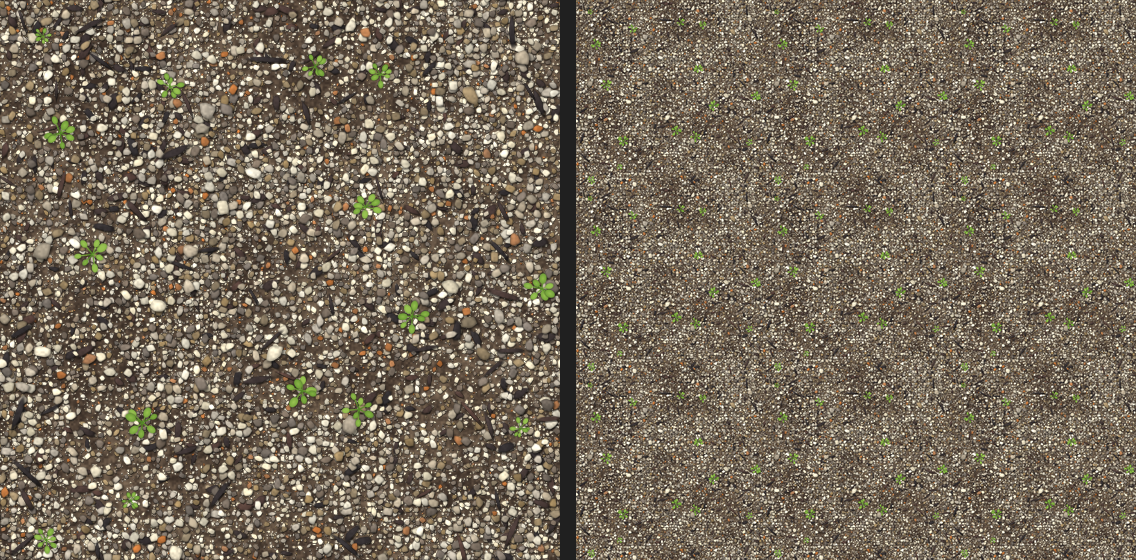
Left, the tile; right, the same tile 3 across and 3 down.
A WebGL 1 fragment shader for this texture:

```glsl
precision highp float;
// Damp dark soil strewn with angular gravel, bark chips, twigs and tiny seedlings.
// Each layer scatters rounded random polygons on a wrapping grid, from grit up to
// large stones; wrapped noise varies the soil, the gravel density and the grain.
uniform vec2 u_resolution;

const float TAU = 6.2831853;
const vec3 SOIL_DARK = vec3(0.25, 0.20, 0.165);
const vec3 SOIL_LIGHT = vec3(0.44, 0.37, 0.30);
const vec3 CREAM = vec3(0.93, 0.88, 0.75);
const vec3 TAN = vec3(0.73, 0.67, 0.57);
const vec3 OCHRE = vec3(0.62, 0.52, 0.36);
const vec3 STONE_BROWN = vec3(0.50, 0.44, 0.38);
const vec3 RUST = vec3(0.76, 0.46, 0.23);
const vec3 CHIP_BLACK = vec3(0.20, 0.185, 0.19);
const vec3 CHIP_BROWN = vec3(0.35, 0.26, 0.23);
const vec3 LEAF_DARK = vec3(0.32, 0.52, 0.14);
const vec3 LEAF_LIGHT = vec3(0.60, 0.76, 0.32);
const vec2 LIGHT = vec2(-0.5, 0.86);
const float EDGE_ROUNDING = 8.0;
const float SHADOW = 0.5;
const float PLANT_CELLS = 5.0;
const float PLANT_DENSITY = 0.6;
const float PLANT_SIZE = 0.031;

vec4 hash4(vec2 cell, float seed) {
  vec4 p = fract((cell + seed * 17.3).xyxy * vec4(0.1031, 0.1030, 0.0973, 0.1099));
  p += dot(p, p.wzxy + 33.33);
  return fract((p.xxyz + p.yzzw) * p.zywx);
}

// Value noise on the unit square that repeats after `period` cells.
float noise(vec2 uv, float period, float seed) {
  vec2 p = uv * period, c = floor(p), f = fract(p);
  f = f * f * (3.0 - 2.0 * f);
  vec2 a = mod(c, period), b = mod(c + 1.0, period);
  return mix(mix(hash4(a, seed).x, hash4(vec2(b.x, a.y), seed).x, f.x),
             mix(hash4(vec2(a.x, b.y), seed).x, hash4(b, seed).x, f.x), f.y);
}

mat2 rotation(float a) { return mat2(cos(a), -sin(a), sin(a), cos(a)); }

float coverage(float d) {
  float px = 0.8 / u_resolution.y;
  return 1.0 - smoothstep(-px, px, d);
}

vec3 stoneColor(float kind, float tone) {
  vec3 c = kind < 0.32 ? CREAM : kind < 0.60 ? TAN : kind < 0.77 ? OCHRE
         : kind < 0.97 ? STONE_BROWN : RUST;
  c = mix(c, vec3(dot(c, vec3(0.333))), 0.45 * fract(tone * 7.0));
  return c * (0.84 + 0.28 * tone);
}

// Rounded random polygon: 0 on the outline, negative inside, in units of its radius.
float pebbleShape(vec2 q, float seed) {
  float sum = 0.0;
  for (int i = 0; i < 6; i++) {
    float k = float(i), jitter = fract(seed * 13.7 + k * 0.618);
    float a = (k + 0.6 * jitter) * TAU / 6.0;
    float reach = 0.76 + 0.36 * fract(seed * 29.3 + k * 0.377);
    sum += exp(EDGE_ROUNDING * min(dot(q, vec2(cos(a), sin(a))) / reach, 4.0));
  }
  return log(sum) / EDGE_ROUNDING - 1.0;
}

// One layer of stones (bark = 0) or bark pieces (bark = 1) drawn over `col`.
vec3 scatter(vec3 col, vec2 uv, float cells, float seed, float density,
             float size, float stretch, float bark) {
  vec2 home = floor(uv * cells);
  for (int j = -1; j <= 1; j++) for (int i = -1; i <= 1; i++) {
    vec2 cell = home + vec2(float(i), float(j));
    vec4 h = hash4(mod(cell, cells), seed), g = hash4(mod(cell, cells), seed + 3.7);
    vec2 center = (cell + 0.2 + 0.6 * h.xy) / cells;
    float radius = size * (0.6 + 0.6 * h.z * h.z) / cells;
    vec2 offset = uv - center;
    if (length(offset) > radius * stretch * 1.7) continue;
    float gravelly = mix(0.5, 1.3, noise(center, 6.0, 2.0));
    if (h.w > density * mix(gravelly, 1.0, bark)) continue;

    float aspect = mix(1.0, stretch, 0.4 * g.x + 0.6 * bark);
    mat2 turn = rotation(g.y * TAU);
    vec2 squash = vec2(1.0 / aspect, aspect) / radius;
    float d = pebbleShape(turn * offset * squash, g.z);
    float shade = pebbleShape(turn * (offset + LIGHT * radius * 0.22) * squash, g.z);
    col *= 1.0 - SHADOW * (1.0 - smoothstep(-0.15, 0.35, shade));

    vec3 body = mix(stoneColor(g.w, g.x), mix(CHIP_BLACK, CHIP_BROWN, g.w * g.w), bark);
    float dome = 1.0 - smoothstep(-0.4, 0.05, d);
    body *= 0.80 + 0.24 * dome + 0.13 * dot(offset / radius, LIGHT);
    col = mix(col, body, coverage(d * radius / aspect));
  }
  return col;
}

// Small rosettes of round leaves on thin stalks.
vec3 seedlings(vec3 col, vec2 uv) {
  vec2 home = floor(uv * PLANT_CELLS);
  for (int j = -1; j <= 1; j++) for (int i = -1; i <= 1; i++) {
    vec2 cell = home + vec2(float(i), float(j));
    vec4 h = hash4(mod(cell, PLANT_CELLS), 41.0);
    vec2 offset = uv - (cell + 0.15 + 0.7 * h.xy) / PLANT_CELLS;
    float size = PLANT_SIZE * (0.55 + 0.6 * h.z);
    if (h.w > PLANT_DENSITY || length(offset) > size * 1.6) continue;
    for (int k = 0; k < 7; k++) {
      vec4 g = hash4(vec2(float(k), h.z * 90.0), 43.0);
      vec2 q = rotation((float(k) + 0.8 * g.x) * TAU / 7.0) * offset / size;
      float reach = 0.4 + 0.4 * g.y;
      float leaf = length((q - vec2(reach, 0.0)) * vec2(0.8, 1.15)) - 0.15 - 0.09 * g.z;
      float stalk = length(q - vec2(clamp(q.x, 0.0, reach), 0.0)) - 0.035;
      col *= 1.0 - 0.35 * (1.0 - smoothstep(-0.05, 0.12, leaf));
      vec3 green = mix(LEAF_DARK, LEAF_LIGHT, clamp(0.3 + 0.5 * g.w - 2.0 * leaf, 0.0, 1.0));
      col = mix(col, green, coverage(min(leaf, stalk) * size));
    }
  }
  return col;
}

void main() {
  vec2 uv = gl_FragCoord.xy / u_resolution;
  float grain = 0.5 * noise(uv, 256.0, 5.0) + 0.5 * noise(uv, 110.0, 6.0);
  float soil = 0.3 * noise(uv, 9.0, 7.0) + 0.3 * noise(uv, 48.0, 8.0) + 0.4 * grain;
  vec3 col = mix(SOIL_DARK, SOIL_LIGHT, smoothstep(0.2, 0.85, soil));
  // Layers from fine to coarse: grit, small gravel, bark, gravel, large stones, twigs.
  col = scatter(col, uv, 190.0, 11.0, 0.55, 0.42, 1.4, 0.0);
  col = scatter(col, uv, 104.0, 13.0, 0.72, 0.48, 1.4, 0.0);
  col = scatter(col, uv, 36.0, 17.0, 0.26, 0.36, 1.7, 1.0);
  col = scatter(col, uv, 64.0, 19.0, 0.66, 0.48, 1.4, 0.0);
  col = scatter(col, uv, 34.0, 23.0, 0.09, 0.44, 1.4, 0.0);
  col = scatter(col, uv, 14.0, 29.0, 0.22, 0.16, 2.9, 1.0);
  col = seedlings(col * (0.84 + 0.32 * grain), uv);
  gl_FragColor = vec4(clamp(col, 0.0, 1.0), 1.0);
}
```
